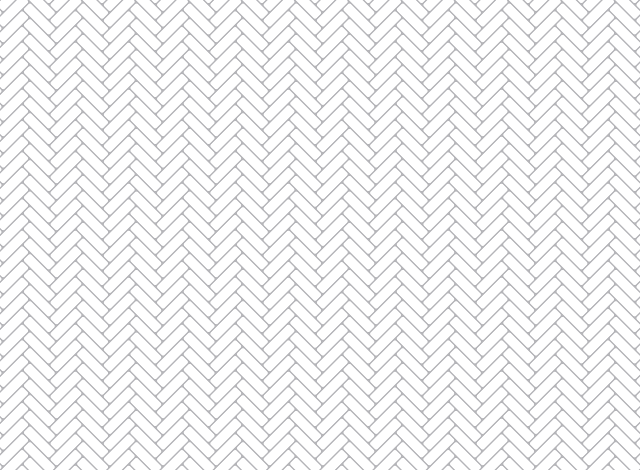
Give the GLSL for this pattern, as a Shadertoy shader.

```glsl
// White herringbone tiles with thin grey grout, laid at 45 degrees in upright zigzags.
// Each leaning direction is folded onto a single tile, measured as a rounded box,
// and the nearer of the two distances separates tile from grout.

const float tileRatio = 3.4; // tile length over width

// Distance to the tiles that slope down to the right; p is relative to a tile centre.
// The layout repeats every 2 * tileRatio across and every 2 upward.
float slopedTiles(vec2 p) {
    p.x -= 2.0 * tileRatio * round(p.x / (2.0 * tileRatio));
    p.y -= 2.0 * round((p.x + p.y) / 2.0);

    // Turn to the tile's own axes, measured in tile widths
    vec2 along = 0.5 * vec2(p.x - p.y, p.x + p.y);

    // Rounded box, inset by half the grout width
    float radius = 0.18;
    vec2 q = abs(along) - (0.5 * vec2(tileRatio, 1.0) - 0.064 - radius);
    return length(max(q, 0.0)) + min(max(q.x, q.y), 0.0) - radius;
}

void mainImage(out vec4 fragColor, in vec2 fragCoord) {
    // Thirty repeats down, each two units tall
    vec2 p = fragCoord * 60.0 / iResolution.y - vec2(2.82, -1.223);
    p -= 0.5 * vec2(tileRatio + 1.0, 1.0 - tileRatio);

    // The opposite lean is a mirrored, shifted copy
    vec2 mirrored = (p - vec2(tileRatio, -1.0)) * vec2(-1.0, 1.0);
    float d = min(slopedTiles(p), slopedTiles(mirrored));

    // Blend over slightly less than one pixel, expressed in tile widths
    float blend = 0.85 * 30.0 * sqrt(2.0) / iResolution.y;
    float grout = clamp(d / blend + 0.5, 0.0, 1.0);
    fragColor = vec4(mix(vec3(1.0), vec3(0.71, 0.71, 0.725), grout), 1.0);
}
```
